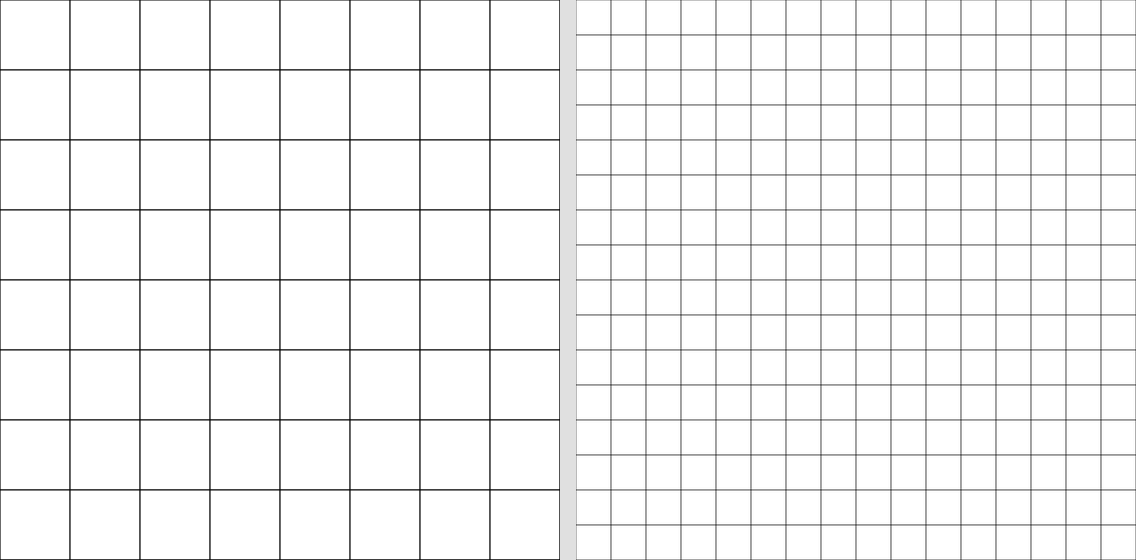
Left: one tile. Right: repeated 2 by 2.
This pattern is drawn by a three.js fragment shader. Its source:

```glsl
// Plain square grid: thin black rules on white paper, eight cells each way.
// Each rule sits a hair up and left of a cell border and wraps across the
// canvas edges; edges are smoothed by the share of the pixel a rule covers.

varying vec2 vUv;

const float CELLS = 8.0;            // repeats across and up
const float LINE_WIDTH = 0.00225;   // in units of the canvas
const vec2 LINE_SHIFT = vec2(-0.00009, 0.000225); // rule centre off the border
const vec3 PAPER_COLOR = vec3(1.0);
const vec3 LINE_COLOR = vec3(0.0);

// Distance to the nearest vertical (x) and horizontal (y) rule.
vec2 gridDistance(vec2 p) {
  vec2 cell = (p - LINE_SHIFT) * CELLS;
  return abs(cell - floor(cell + 0.5)) / CELLS;
}

// Share of the pixel covered by a rule, per direction.
vec2 lineCoverage(vec2 dist, vec2 pixel) {
  vec2 covered = (0.5 * LINE_WIDTH - dist) / pixel + 0.5;
  return clamp(covered, vec2(0.0), min(LINE_WIDTH / pixel, vec2(1.0)));
}

void main() {
  vec2 pixel = max(fwidth(vUv), vec2(1e-6));
  vec2 coverage = lineCoverage(gridDistance(vUv), pixel);

  // Union of both directions, so crossings stay solid
  float ink = 1.0 - (1.0 - coverage.x) * (1.0 - coverage.y);
  gl_FragColor = vec4(mix(PAPER_COLOR, LINE_COLOR, ink), 1.0);
}
```
